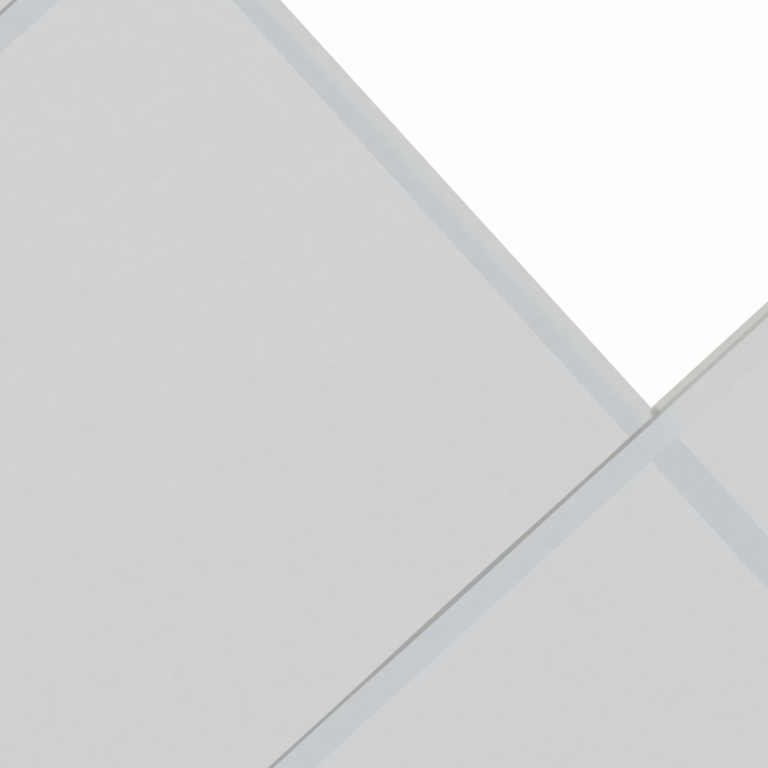
This texture is drawn by a Shadertoy shader. Its source:

```glsl
#define TILE 0.963
#define ORIGIN vec2(-0.2764, 0.8958)
#define RISE_WIDTH 0.0392
#define FALL_WIDTH 0.0471
#define LIP_WIDTH 0.0125
#define SEAM_WIDTH 0.0032
#define GRAIN 0.008
#define PANEL_WARM vec3(0.826, 0.822, 0.820)
#define PANEL_COOL vec3(0.808, 0.815, 0.822)
#define RAIL vec3(0.768, 0.785, 0.797)
#define LAMP vec3(0.993)
#define SEAM vec3(0.61, 0.60, 0.58)

float hash(vec2 p) {
    return fract(sin(dot(p, vec2(127.1, 311.7))) * 43758.5453);
}

float noise(vec2 p) {
    vec2 i = floor(p), f = fract(p);
    f = f * f * (3.0 - 2.0 * f);
    return mix(mix(hash(i), hash(i + vec2(1, 0)), f.x),
               mix(hash(i + vec2(0, 1)), hash(i + vec2(1, 1)), f.x), f.y);
}

float fbm(vec2 p) {
    float sum = 0.0, gain = 0.5;
    for (int i = 0; i < 4; i++) {
        sum += gain * noise(p);
        p = p * 2.03 + 17.0;
        gain *= 0.5;
    }
    return sum;
}

// Soft-edged strip covering lo..hi
float strip(float x, float lo, float hi, float soft) {
    return smoothstep(lo - soft, lo + soft, x) - smoothstep(hi - soft, hi + soft, x);
}

void mainImage(out vec4 fragColor, in vec2 fragCoord) {
    vec2 p = fragCoord / iResolution.y;
    float px = 1.0 / iResolution.y;
    float soft = max(px, 0.0022);

    // Distances across the rising and falling rails
    vec2 across = vec2(dot(p, normalize(vec2(-0.912, 1.0))),
                       dot(p, normalize(vec2(1.1, 1.0)))) - ORIGIN;
    vec2 cell = floor(across / TILE);
    vec2 d = across - cell * TILE;
    float lampCell = step(mod(cell.x, 2.0) + mod(cell.y, 2.0), 0.5);

    // Panels: slow tonal drift and paper-like mottling
    float drift = 0.5 + 0.75 * (0.5 - p.y) + 0.5 * (fbm(p * 2.5) - 0.5);
    vec3 color = mix(PANEL_WARM, PANEL_COOL, clamp(drift, 0.0, 1.0));

    // Lamp panel with a pale lip along its rising edge
    float lipEnd = RISE_WIDTH + LIP_WIDTH;
    float lit = lampCell * smoothstep(-px, px, d.x - lipEnd)
              * smoothstep(-px, px, d.y - FALL_WIDTH);
    float lip = lampCell * strip(d.x, RISE_WIDTH, lipEnd, px)
              * smoothstep(-px, px, d.y - FALL_WIDTH);
    color = mix(color, vec3(0.79, 0.785, 0.765), lip);

    // Falling rail: a paler bevel faces the lamp
    float fall = strip(d.y, 0.0, FALL_WIDTH, soft);
    float bevel = lampCell * smoothstep(0.015, 0.036, d.y);
    vec3 fallColor = mix(RAIL, vec3(0.802, 0.808, 0.806), bevel);
    color = mix(color, fallColor, fall);

    // Rising rail lies over the falling one and brightens below the lamp
    float rise = strip(d.x, 0.0, RISE_WIDTH, soft);
    float glow = lampCell * smoothstep(0.0, 0.08, d.y);
    vec3 riseColor = mix(RAIL + 0.01, vec3(0.803, 0.811, 0.818), glow);
    color = mix(color, riseColor, rise);

    // Seam on the upper side of the rising rail, of uneven weight
    float weight = SEAM_WIDTH * (0.55 + 0.6 * noise(p * 7.0));
    float seam = strip(d.x, RISE_WIDTH - weight, RISE_WIDTH + weight, px);
    color = mix(color, SEAM, seam * mix(0.75, 0.4, glow));

    // Dark corner where the lamp meets the rails
    vec2 corner = d - vec2(RISE_WIDTH + 0.005, FALL_WIDTH);
    color = mix(color, SEAM, 0.6 * lampCell * (1.0 - smoothstep(0.002, 0.009, length(corner))));

    // Grain on matte parts only, then the lamp
    float grain = noise(p * 190.0) + noise(p * vec2(60.0, 75.0)) - 1.0;
    color += GRAIN * grain;
    color = mix(color, LAMP + 0.004 * grain, lit);
    fragColor = vec4(clamp(color, 0.0, 1.0), 1.0);
}
```
